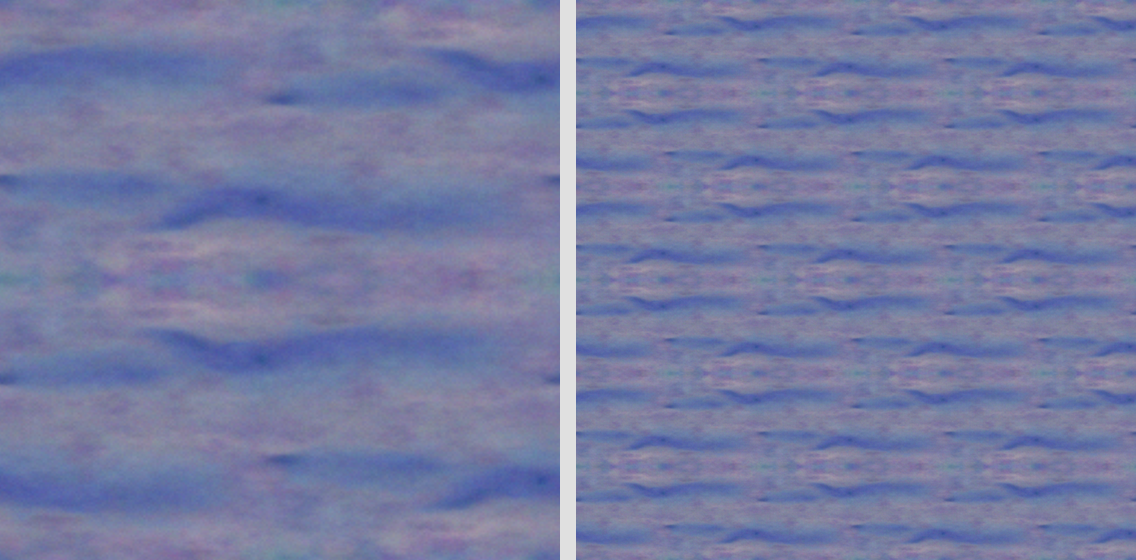
Left: one tile. Right: repeated 3 by 3.
Give the GLSL for this texture, as a three.js fragment shader.

```glsl
// Hazy bands of blue, mauve and pale pink, like a soft watercolour sky.
// One quarter-height wash is repeated by a half-width glide and a mirror,
// then roughened with wrapping noise and a fine coloured grain.
#define BLUE vec3(0.315, 0.375, 0.650)
#define DEEP vec3(0.225, 0.320, 0.570)
#define MAUVE vec3(0.470, 0.450, 0.620)
#define GREY vec3(0.510, 0.520, 0.620)
#define SKY vec3(0.385, 0.475, 0.645)
#define PINK vec3(0.635, 0.585, 0.655)
#define WARP vec2(0.090, 0.036)
#define ROUGHNESS 1.5
#define GRAIN_CELLS 256.0
#define GRAIN_AMOUNT 0.040

varying vec2 vUv;

float hash(vec2 p) {
  return fract(sin(dot(p, vec2(127.1, 311.7))) * 43758.5453);
}

// Value noise whose lattice wraps after a whole period.
float noise(vec2 p, vec2 period) {
  vec2 i = floor(p);
  vec2 f = p - i;
  f = f * f * (3.0 - 2.0 * f);
  vec2 a = mod(i, period);
  vec2 b = mod(i + 1.0, period);
  return mix(mix(hash(a), hash(vec2(b.x, a.y)), f.x),
             mix(hash(vec2(a.x, b.y)), hash(b), f.x), f.y);
}

float fbm(vec2 p, vec2 cells) {
  float sum = 0.0;
  float amp = 0.5;
  for (int i = 0; i < 4; i++) {
    sum += amp * noise(p * cells, cells);
    cells *= 2.0;
    amp *= 0.53;
  }
  return sum;
}

vec3 noise3(vec2 p, vec2 cells) {
  p *= cells;
  return vec3(noise(p, cells), noise(p + 17.0, cells), noise(p + 41.0, cells));
}

// Soft sheared ellipse that wraps across the width.
float blob(vec2 p, vec2 center, vec2 radius, float slope) {
  vec2 d = p - center;
  d.x = fract(d.x + 0.5) - 0.5;
  d.y -= slope * d.x;
  d /= radius;
  return exp(-dot(d, d));
}

vec3 wash(vec2 p) {
  float broad = fbm(p, vec2(5.0, 14.0)) - 0.48;
  float streak = fbm(p + vec2(0.37, 0.61), vec2(9.0, 28.0)) - 0.48;
  float tint = fbm(p + vec2(0.71, 0.23), vec2(6.0, 13.0)) - 0.48;
  float patchy = fbm(p + vec2(0.13, 0.47), vec2(18.0, 34.0)) - 0.48;
  vec2 q = p + WARP * vec2(broad, 0.6 * streak + 0.4 * patchy);

  // Hazy ground with mauve, grey and pink drifts.
  vec3 col = mix(MAUVE, GREY, smoothstep(-0.25, 0.15, tint + 0.3 * patchy));
  col = mix(col, PINK, 0.4 * smoothstep(0.0, 0.30, streak));
  col = mix(col, SKY, 0.6 * blob(q, vec2(0.05, 0.06), vec2(0.15, 0.055), 0.0));
  float glow = blob(q, vec2(0.36, 0.056), vec2(0.17, 0.025), 0.08);
  glow += 0.5 * blob(q, vec2(0.91, 0.04), vec2(0.13, 0.035), 0.0);
  col = mix(col, PINK, 0.85 * clamp(glow * (1.0 + 1.5 * patchy), 0.0, 1.0));

  // Paler blue fringe, then the long arched cloud and its companion.
  float fringe = blob(q, vec2(0.55, 0.165), vec2(0.14, 0.036), 0.0);
  fringe += blob(q, vec2(0.80, 0.120), vec2(0.13, 0.040), 0.0);
  fringe += 0.9 * blob(q, vec2(0.14, 0.165), vec2(0.20, 0.036), 0.0);
  fringe += 0.5 * blob(q, vec2(0.55, 0.115), vec2(0.26, 0.045), 0.0);
  col = mix(col, SKY, 0.85 * smoothstep(0.0, 0.9, fringe + ROUGHNESS * 0.6 * (tint + patchy)));
  float cloud = blob(q, vec2(0.36, 0.123), vec2(0.10, 0.025), 0.25);
  cloud += 0.85 * blob(q, vec2(0.47, 0.138), vec2(0.11, 0.030), -0.08);
  cloud += 0.9 * blob(q, vec2(0.63, 0.110), vec2(0.15, 0.033), -0.08);
  cloud += 0.55 * blob(q, vec2(0.82, 0.122), vec2(0.10, 0.032), 0.0);
  cloud += 0.75 * blob(q, vec2(0.13, 0.170), vec2(0.17, 0.027), 0.0);
  cloud += 0.6 * blob(q, vec2(0.24, 0.152), vec2(0.06, 0.036), 0.10);
  float ragged = ROUGHNESS * (0.6 * broad + 0.5 * streak + 0.7 * patchy);
  col = mix(col, BLUE, 0.92 * smoothstep(0.08, 1.25, cloud + ragged * (0.3 + 0.5 * cloud)));

  // Small dark accents and a soft violet streak.
  float accent = 0.7 * blob(q, vec2(0.475, 0.138), vec2(0.016, 0.010), 0.0);
  accent += 0.7 * blob(q, vec2(0.0, 0.178), vec2(0.034, 0.013), 0.0);
  accent += 0.5 * blob(q, vec2(0.335, 0.108), vec2(0.060, 0.013), 0.15);
  col = mix(col, DEEP, clamp(accent, 0.0, 1.0));
  col = mix(col, MAUVE * 0.92, 0.6 * blob(q, vec2(0.58, 0.070), vec2(0.06, 0.010), 0.0));

  // Rounded coloured mottling along the mirror line.
  float axis = exp(-p.y * p.y / 0.0012);
  vec3 mottle = noise3(p, vec2(20.0, 30.0)) + 0.5 * noise3(p, vec2(47.0, 60.0)) - 0.78;
  col = mix(col, MAUVE, 0.35 * axis) + axis * mottle * vec3(0.14, 0.09, 0.06);
  col = mix(col, BLUE, 0.65 * blob(p, vec2(0.47, 0.0), vec2(0.030, 0.020), 0.0));
  col = mix(col, BLUE, 0.45 * blob(p, vec2(0.31, 0.0), vec2(0.035, 0.014), 0.0));
  col = mix(col, SKY * 0.95, 0.6 * blob(p, vec2(0.57, 0.022), vec2(0.035, 0.016), 0.0));
  col = mix(col, MAUVE, 0.8 * blob(p, vec2(0.75, 0.0), vec2(0.055, 0.036), 0.0));
  return col + patchy * vec3(0.11, 0.10, 0.06);
}

void main() {
  // Mirror vertically, then blend with the glided copy.
  vec2 p = vec2(vUv.x, abs(vUv.y - 0.5));
  vec2 glide = vec2(p.x + 0.5, 0.5 - p.y);
  vec3 col = mix(wash(p), wash(glide), smoothstep(0.22, 0.28, p.y));

  // Coarse colour flecks and fine paper grain.
  col += (noise3(vUv, vec2(64.0, 90.0)) - 0.5) * 0.030;
  col += (noise3(vUv, vec2(GRAIN_CELLS)) - 0.5) * GRAIN_AMOUNT;
  gl_FragColor = vec4(col, 1.0);
}
```
